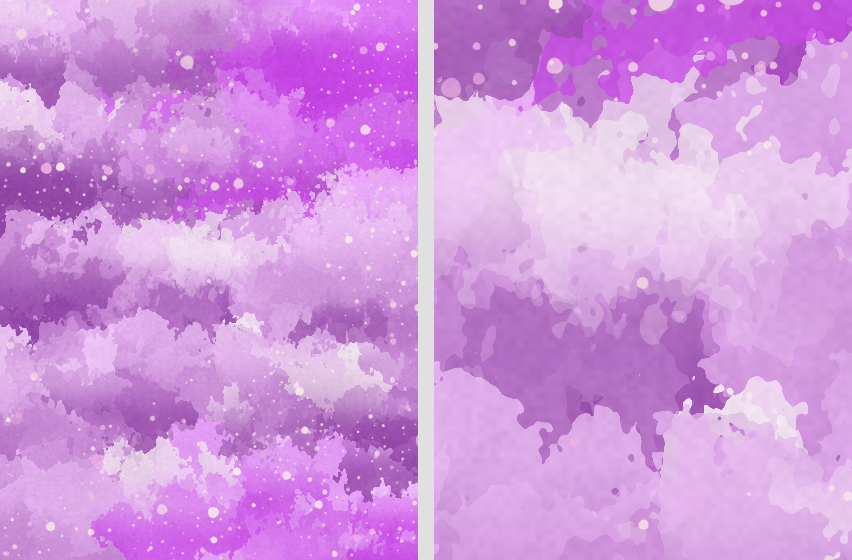
Left, the full canvas; right, a detail of the centre.
Give the GLSL for this background, as a Shadertoy shader.

```glsl
// Violet watercolour: overlapping ragged washes in soft bands with cream and pink splatter
#define COLUMNS 4
#define ROWS 10
#define ROW_STEP 0.105
#define WASH_SIZE vec2(0.155, 0.073)
#define RAGGED 0.23
#define OPACITY 0.95
#define SPLATTER 0.85
#define GRAIN 0.035
#define DEEP vec3(0.56, 0.26, 0.64)
#define MID vec3(0.78, 0.54, 0.83)
#define PALE vec3(0.91, 0.73, 0.95)
#define MIST vec3(0.94, 0.89, 0.93)

float hash(vec2 p) {
    return fract(sin(dot(p, vec2(127.1, 311.7))) * 43758.5453);
}

float noise(vec2 p) {
    vec2 i = floor(p), f = fract(p);
    f = f * f * (3.0 - 2.0 * f);
    return mix(mix(hash(i), hash(i + vec2(1, 0)), f.x),
               mix(hash(i + vec2(0, 1)), hash(i + vec2(1, 1)), f.x), f.y);
}

float fbm(vec2 p) {
    float sum = 0.0, amp = 0.38;
    for (int i = 0; i < 5; i++) {
        sum += amp * noise(p);
        p = mat2(1.6, 1.2, -1.2, 1.6) * p + 7.3;
        amp *= 0.68;
    }
    return sum;
}

float roundedBox(vec2 p, vec2 halfSize, float radius) {
    vec2 q = abs(p) - halfSize + radius;
    return length(max(q, 0.0)) + min(max(q.x, q.y), 0.0) - radius;
}

// Tone runs from misty white (0) to deep violet (1)
vec3 pigment(float tone, float vivid) {
    vec3 soft = mix(MIST, PALE, smoothstep(0.0, 0.28, tone));
    soft = mix(soft, MID, smoothstep(0.28, 0.56, tone));
    soft = mix(soft, DEEP, smoothstep(0.58, 0.95, tone));
    vec3 bright = mix(vec3(0.94, 0.74, 0.99), vec3(0.78, 0.28, 0.90),
                      smoothstep(0.1, 0.75, tone));
    return mix(soft, bright, vivid);
}

// Vivid magenta gathers at the upper and lower right
float vividZone(vec2 p) {
    float upper = 1.0 - smoothstep(0.15, 0.33, length(p - vec2(0.62, 0.86)));
    float lower = 1.0 - smoothstep(0.13, 0.34, length((p - vec2(0.58, 0.0)) * vec2(0.8, 1.6)));
    return max(upper, lower);
}

vec3 paintWashes(vec2 p, float pixel) {
    vec3 col = pigment(0.45, 0.5 * vividZone(p));
    int count = COLUMNS * ROWS;
    for (int i = 0; i < 2 * count; i++) {
        int slot = (i * 17) % count;
        vec2 seed = vec2(float(i) * 1.37 + 3.0, float(slot) * 0.71);
        float second = step(float(count), float(i) + 0.5);
        vec2 jitter = vec2(hash(seed), hash(seed + 5.1)) - 0.5;
        vec2 centre = vec2((float(slot % COLUMNS) + 0.5) * 0.19,
                           float(slot / COLUMNS) * ROW_STEP + 0.04);
        centre += jitter * vec2(0.16, 0.07);
        vec2 size = WASH_SIZE * mix(0.8, 1.25, hash(seed + 9.4)) * mix(1.0, 0.6, second);
        vec2 q = p - centre;
        float d = roundedBox(q, size, 0.03);
        if (d > 0.12) continue;

        // Torn, feathery outline
        d += (fbm(p * vec2(15.0, 12.0) + seed * 4.7) - 0.5) * RAGGED;
        float cover = 1.0 - smoothstep(-pixel, pixel, d);

        // Wavering dark and light bands; pigment pools at one side
        float sway = 0.04 * sin(9.0 * centre.x + 7.0 * centre.y);
        float band = cos(6.2832 * (centre.y + sway - 0.25) / (2.0 * ROW_STEP));
        float tone = 0.55 + 0.31 * band + 0.6 * (hash(seed + 13.7) - 0.5);
        float side = tone > 0.55 ? -1.0 : 1.0;
        float pool = smoothstep(-1.0, 0.6, side * q.y / size.y);
        float vivid = smoothstep(0.15, 0.55, vividZone(centre) + 0.3 * hash(seed + 21.3) - 0.1);
        float alpha = cover * mix(0.32, OPACITY, pool) * mix(1.0, 0.78, second);
        col = mix(col, pigment(tone, vivid), alpha);
    }
    return col;
}

// One jittered drop per cell, kept where the clusters are dense
vec3 splatter(vec3 col, vec2 p, float pixel) {
    float cell = 0.12;
    for (int layer = 0; layer < 4; layer++) {
        vec2 id = floor(p / cell);
        vec2 seed = id + float(layer) * 37.0;
        vec2 offset = 0.14 + 0.72 * vec2(hash(seed + 1.3), hash(seed + 2.9));
        vec2 centre = (id + offset) * cell;
        float radius = cell * mix(0.045, 0.11, pow(hash(seed + 4.7), 1.7));
        float cluster = smoothstep(0.3, 0.7, noise(centre * 6.0 + 11.0));
        float kept = step(hash(seed + 8.1), SPLATTER * cluster);
        vec2 q = p - centre;
        float wobble = 1.0 + 0.04 * sin(3.0 * atan(q.y, q.x + 1e-5) + 6.0 * offset.x);
        float drop = 1.0 - smoothstep(-pixel, pixel, length(q) - radius * wobble);
        vec3 tint = mix(vec3(0.98, 0.92, 0.91), vec3(0.93, 0.69, 0.89),
                        smoothstep(0.45, 0.75, hash(seed + 6.2)));
        col = mix(col, tint, drop * kept * mix(0.55, 0.95, hash(seed + 3.3)));
        cell *= 0.6;
    }
    return col;
}

void mainImage(out vec4 fragColor, in vec2 fragCoord) {
    vec2 p = fragCoord / iResolution.y;
    float pixel = 0.8 / iResolution.y;
    vec3 col = paintWashes(p, pixel);
    col += (fbm(p * 7.0 + 31.0) - 0.5) * 0.10;
    col += (noise(p * 260.0) - 0.5) * GRAIN;
    fragColor = vec4(clamp(splatter(col, p, pixel), 0.0, 1.0), 1.0);
}
```
